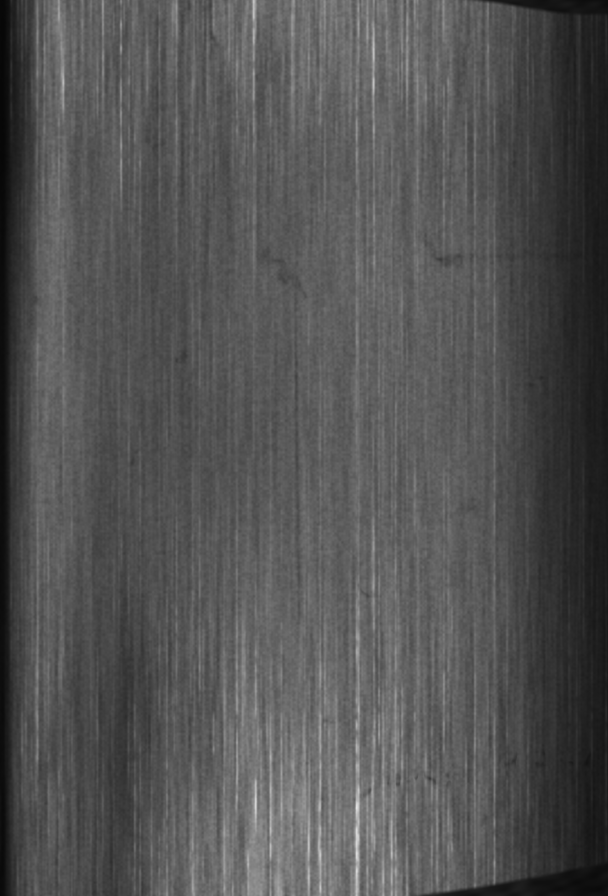
This texture is drawn by a WebGL 1 fragment shader. Its source:

```glsl
precision highp float;
uniform vec2 u_resolution;

float hash(vec2 p) {
  vec3 q = fract(p.xyx * 0.1031);
  q += dot(q, q.yzx + 33.33);
  return fract((q.x + q.y) * q.z);
}

float noise(vec2 p) {
  vec2 cell = floor(p), f = fract(p);
  f *= f * (3.0 - 2.0 * f);
  return mix(mix(hash(cell), hash(cell + vec2(1.0, 0.0)), f.x),
             mix(hash(cell + vec2(0.0, 1.0)), hash(cell + 1.0), f.x), f.y);
}

float bell(float d, float width) {
  return exp(-d * d / (width * width));
}

float segment(vec2 p, vec2 a, vec2 b) {
  vec2 ab = b - a;
  return length(p - a - ab * clamp(dot(p - a, ab) / dot(ab, ab), 0.0, 1.0));
}

// Cellular vertical lines, one per column, broken into runs and dashes
float scratches(vec2 uv, float columns, float runs, float seed) {
  float sum = 0.0, column = floor(uv.x * columns);
  for (int i = -1; i <= 1; i++) {
    float id = column + float(i);
    float d = uv.x - (id + hash(vec2(id, seed))) / columns;
    float strength = pow(hash(vec2(id, seed + 7.0)), 2.0);
    float run = noise(vec2(id * 3.0 + seed, uv.y * runs + id * 0.37));
    float dash = 0.35 + 1.3 * noise(vec2(id * 5.0, uv.y * 110.0));
    sum += strength * dash * smoothstep(0.35, 0.8, run) * bell(d, 0.0021);
  }
  return sum;
}

// Broad light over the curved metal
float sheen(vec2 uv) {
  float x = uv.x, y = uv.y;
  float light = 0.345 + 0.035 * smoothstep(0.3, 0.65, x);
  light += 0.08 * bell(x - 0.085, 0.04) * smoothstep(0.25, 0.6, y);
  light -= 0.10 * bell(x - 0.19, 0.09) * (1.0 - smoothstep(0.2, 0.6, y));
  light -= 0.03 * bell(x - 0.28, 0.09) * bell(y - 0.6, 0.3);
  light += 0.12 * bell(x - 0.47, 0.18) * bell(y, 0.22);
  light += 0.05 * bell(x - 0.5, 0.22) * bell(y - 1.0, 0.18);
  light += 0.04 * (noise(uv * vec2(5.0, 6.0)) - 0.5);
  light *= mix(0.45, 1.0, smoothstep(0.0, mix(0.06, 0.10, y), x));
  light *= 1.0 - 0.4 * bell(x, 0.06) * smoothstep(0.6, 0.9, y);
  light *= mix(0.3, 1.0, smoothstep(0.004, 0.022, x));
  return light * mix(1.0, 0.22, pow(smoothstep(0.70, 1.04, x), 1.1));
}

// Small dark stains and cracks, in units of the width
float blemishes(vec2 p) {
  vec2 wobble = 0.02 * vec2(noise(p * 75.0), noise(p * 75.0 + 19.0)) - 0.01;
  vec2 q = p + wobble;
  float patchy = 0.4 + 0.9 * noise(p * 90.0 + 5.0);
  float stain = 0.08 * bell(segment(q, vec2(0.435, 1.055), vec2(0.50, 0.995)), 0.007);
  stain += 0.07 * bell(segment(q, vec2(0.69, 1.09), vec2(0.73, 1.045)), 0.008);
  stain += 0.08 * bell(length((q - vec2(0.74, 1.045)) * vec2(0.6, 1.0)), 0.012);
  stain += 0.04 * bell(segment(p, vec2(0.74, 1.05), vec2(0.96, 1.055)), 0.007);
  stain += 0.06 * bell(segment(p, vec2(0.485, 0.99), vec2(0.492, 0.45)), 0.003);
  for (int i = 0; i < 14; i++) {
    float id = float(i);
    vec2 spot = vec2(hash(vec2(id, 3.0)), 1.47 * hash(vec2(id, 8.0)));
    float size = 0.004 + 0.008 * hash(vec2(id, 5.0));
    stain += 0.10 * bell(length((q - spot) * vec2(1.2, 0.8)), size);
  }
  float crack = 0.155 + 0.17 * (p.x - 0.5) + 0.01 * sin(p.x * 31.0);
  float dots = smoothstep(0.5, 0.8, noise(p * vec2(130.0, 60.0)));
  stain += 0.12 * dots * bell(q.y - crack, 0.007) * smoothstep(0.48, 0.56, p.x);
  return stain * patchy;
}

void main() {
  vec2 uv = gl_FragCoord.xy / u_resolution;
  vec2 p = gl_FragCoord.xy / u_resolution.x;
  float base = sheen(uv);

  // Brushed grain, strongest near both ends
  float ends = smoothstep(0.70, 0.98, uv.y) + 1.0 - smoothstep(0.08, 0.5, uv.y);
  float brushed = 0.7 * (noise(vec2(uv.x * 70.0, uv.y * 4.0)) - 0.5);
  brushed += noise(vec2(uv.x * 170.0 + 31.0, uv.y * 11.0)) - 0.5;
  brushed += 0.8 * (noise(vec2(uv.x * 240.0 + 77.0, uv.y * 28.0)) - 0.5);
  float lines = scratches(uv, 60.0, 5.0, 11.0) + 0.8 * scratches(uv, 105.0, 9.0, 43.0)
              + 0.6 * scratches(uv, 150.0, 16.0, 71.0);
  float hotspots = bell(uv.x - 0.13, 0.1) * smoothstep(0.7, 0.95, uv.y)
                 + bell(uv.x - 0.46, 0.15) * (1.0 - smoothstep(0.05, 0.4, uv.y));
  float grain = noise(p * 270.0) + noise(p * 170.0 + 57.0) - 1.0;

  float tone = base * (0.97 + brushed * (0.13 + 0.12 * ends) + 0.11 * grain);
  tone += base * lines * (0.22 + 0.24 * ends + 0.45 * hotspots);
  tone -= base * 2.2 * blemishes(p);

  // Dark curved rims at the right corners
  float topRim = 1.0 - 0.016 * smoothstep(0.76, 0.96, uv.x);
  float bottomRim = 0.038 * pow(max(uv.x - 0.67, 0.0) / 0.33, 1.3);
  float rimTone = 0.12 + 0.16 * noise(vec2(p.x * 45.0 - p.y * 30.0, p.y * 90.0));
  float onTop = smoothstep(-0.003, 0.003, uv.y - topRim) * smoothstep(0.75, 0.8, uv.x);
  float onBottom = smoothstep(-0.003, 0.003, bottomRim - uv.y) * smoothstep(0.67, 0.7, uv.x);
  tone = mix(tone, rimTone * (1.3 - uv.x), max(onTop, onBottom));

  gl_FragColor = vec4(vec3(clamp(tone, 0.0, 1.0)), 1.0);
}
```
